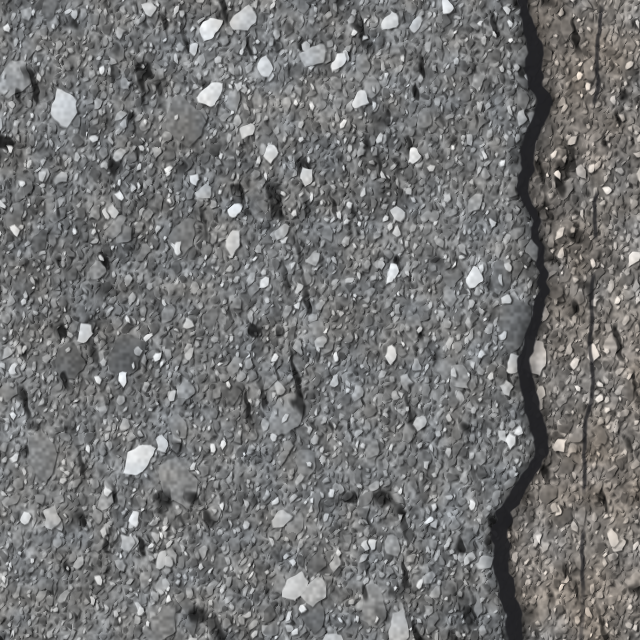
This texture is drawn by a Shadertoy shader. Its source:

```glsl
// Weathered asphalt with pale stone chips, a dark vertical crack and a warmer worn strip.
#define SOFT 0.0016
#define SHADOW 0.65
#define CHIP_SHARE 0.12
#define CREVICE_DEPTH 0.62
#define GRIT 0.34
#define BASE_TONE 0.475
#define CRACK_TONE vec3(0.13, 0.13, 0.14)
#define COOL_TINT vec3(0.99, 1.0, 1.005)
#define WARM_TINT vec3(1.06, 1.0, 0.94)
#define LIGHT vec2(-0.88, 0.47)

float hash(vec2 p) {
    vec3 q = fract(vec3(p.xyx) * 0.1031);
    q += dot(q, q.yzx + 33.33);
    return fract((q.x + q.y) * q.z);
}

float noise(vec2 p) {
    vec2 i = floor(p), f = fract(p);
    f = f * f * (3.0 - 2.0 * f);
    return mix(mix(hash(i), hash(i + vec2(1, 0)), f.x),
               mix(hash(i + vec2(0, 1)), hash(i + vec2(1, 1)), f.x), f.y);
}

float fbm(vec2 p) {
    float sum = 0.0, weight = 0.5;
    for (int i = 0; i < 4; i++) {
        sum += weight * noise(p);
        p = p * 2.03 + 17.0;
        weight *= 0.5;
    }
    return sum / 0.9375;
}

// Nearest angular stone: signed distance, random id, facing toward the light
vec3 nearestStone(vec2 p, float count, float share) {
    vec2 home = floor(p * count);
    vec3 best = vec3(1.0, 0.0, 0.0);
    for (int y = -1; y <= 1; y++)
    for (int x = -1; x <= 1; x++) {
        vec2 cell = home + vec2(x, y);
        vec2 seed = cell + count * 7.0 + 50.0;
        if (hash(seed) > share) continue;
        vec2 jitter = vec2(hash(seed + 11.3), hash(seed + 27.9));
        vec2 offset = p * count - cell - 0.15 - 0.7 * jitter;
        float tilt = 1.3 * hash(seed + 5.7) - 0.45;
        vec2 q = mat2(cos(tilt), sin(tilt), -sin(tilt), cos(tilt)) * offset;
        q *= vec2(1.25, 0.82);
        float size = hash(seed + 41.1);
        float radius = mix(0.18, 0.43, size * size);
        float facets = -1.0;
        for (int k = 0; k < 5; k++) {
            float turn = hash(seed + float(k) * 3.17 + 61.0);
            float angle = 1.2566 * (float(k) + 0.7 * turn);
            facets = max(facets, dot(q, vec2(cos(angle), sin(angle))) - radius * (0.7 + 0.4 * turn));
        }
        float d = mix(facets, length(q) - radius, 0.3) / count;
        if (d < best.x)
            best = vec3(d, hash(seed + 83.0), dot(offset, LIGHT) / (length(offset) + 0.05));
    }
    return best;
}

// Lay one size of stone over the ground, with its cast shadow
void layStones(inout float tone, vec2 p, float count, float share, float low, float high) {
    vec3 stone = nearestStone(p, count, share);
    float shade = smoothstep(0.005, 0.0, stone.x) * max(-stone.z, 0.0);
    tone *= 1.0 - SHADOW * shade;
    float face = mix(low, high, stone.y) * (1.0 + 0.07 * stone.z);
    tone = mix(tone, face, smoothstep(SOFT, -SOFT, stone.x));
}

float crackCentre(float y) {
    return 0.834 - 0.042 * smoothstep(0.31, 0.18, y) + 0.011 * cos(23.0 * (y - 0.3))
         + 0.014 * (noise(vec2(y * 24.0, 3.0)) - 0.5) + 0.008 * (noise(vec2(y * 75.0, 9.0)) - 0.5);
}

void mainImage(out vec4 fragColor, in vec2 fragCoord) {
    vec2 p = fragCoord / iResolution.y;
    vec2 warp = vec2(noise(p * 85.0), noise(p * 85.0 + 40.0)) - 0.5;
    vec2 w = p + 0.006 * warp;
    float side = p.x - crackCentre(p.y);
    float strip = smoothstep(-0.004, 0.012, side);

    // Binder and dull aggregate
    float tone = BASE_TONE + 0.40 * (fbm(w * vec2(65.0, 45.0)) - 0.5);
    layStones(tone, w, 95.0, 0.85, 0.32, 0.74);
    layStones(tone, w, 52.0, 0.65, 0.34, 0.68);
    layStones(tone, w, 29.0, 0.30, 0.38, 0.62);
    layStones(tone, w, 13.0, 0.18 * (1.0 - strip), 0.40, 0.58);
    tone += 0.16 * (fbm(p * 7.0) - 0.5);

    // Short, mostly upright crevices
    float furrow = noise(w * vec2(72.0, 27.0) + vec2(p.y * 14.0, 0.0));
    float patchy = smoothstep(0.25, 0.65, noise(p * 19.0 + 8.0));
    tone *= 1.0 - CREVICE_DEPTH * patchy * smoothstep(0.27, 0.08, furrow);

    // Pale chips, fine to coarse
    layStones(tone, w, 71.0, CHIP_SHARE, 0.64, 0.90);
    layStones(tone, w, 35.0, CHIP_SHARE, 0.66, 0.92);
    layStones(tone, w, 17.0, CHIP_SHARE, 0.68, 0.90);
    tone *= 1.0 + GRIT * (noise(p * 175.0) - 0.5) * (1.0 - 0.6 * smoothstep(0.6, 0.8, tone));

    // Cool surface on the left, warm worn strip on the right
    vec3 tint = mix(COOL_TINT, WARM_TINT, strip * (0.35 + 0.65 * noise(p * 13.0)));
    tint += 0.035 * (noise(p * 31.0) - 0.5) * vec3(1.0, 0.1, -1.0);
    vec3 color = tone * tint;

    // Thin broken crack inside the strip
    float hairline = abs(p.x - 0.91 - 0.03 * p.y - 0.022 * (fbm(vec2(p.y * 13.0, 5.0)) - 0.5));
    float broken = smoothstep(0.35, 0.55, noise(vec2(p.y * 15.0, 21.0)));
    color = mix(color, CRACK_TONE, 0.75 * broken * smoothstep(0.005, 0.001, hairline));

    // Main crack with ragged edges and a soft shaded lip
    float width = 0.003 + 0.010 * noise(vec2(p.y * 11.0, 2.0)) + 0.004 * warp.x;
    color *= 1.0 - 0.3 * smoothstep(0.022, 0.0, abs(side) - width);
    color = mix(color, CRACK_TONE, 0.95 * smoothstep(0.002, -0.002, abs(side) - width));

    fragColor = vec4(clamp(color, 0.0, 1.0), 1.0);
}
```
